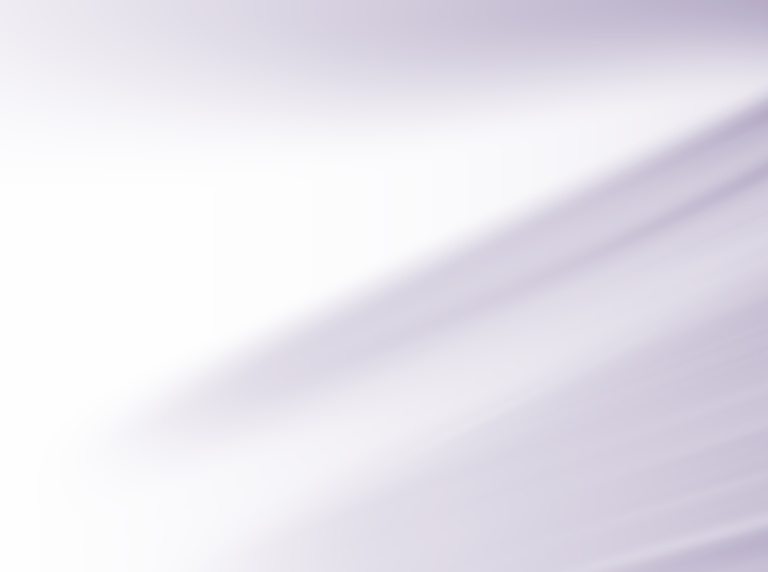
Give the GLSL for this background, as a Shadertoy shader.

```glsl
// Soft lavender light streaks fanning out to the right over a white background.

float hash(vec2 p) {
    vec3 q = fract(vec3(p.xyx) * 0.1031);
    q += dot(q, q.yzx + 33.33);
    return fract((q.x + q.y) * q.z);
}

float valueNoise(vec2 p) {
    vec2 cell = floor(p);
    vec2 f = fract(p);
    f = f * f * (3.0 - 2.0 * f);
    return mix(mix(hash(cell), hash(cell + vec2(1, 0)), f.x),
               mix(hash(cell + vec2(0, 1)), hash(cell + vec2(1, 1)), f.x), f.y);
}

// 1 below the edge, 0 above it
float below(float d, float width) {
    return 1.0 - smoothstep(-width, width, d);
}

float ridge(float d, float width) {
    return exp(-d * d / (width * width));
}

// Fine streaks: noise stretched along the fan
float streaks(float fan, float x) {
    float sum = 0.0;
    float weight = 0.5;
    float frequency = 22.0;
    for (int i = 0; i < 3; i++) {
        sum += weight * (valueNoise(vec2(fan * frequency, x * 2.0 + float(i) * 7.0)) - 0.5);
        frequency *= 2.1;
        weight *= 0.6;
    }
    return sum;
}

void mainImage(out vec4 fragColor, in vec2 fragCoord) {
    vec2 uv = fragCoord / iResolution.xy;
    float x = uv.x;
    float y = uv.y;
    float r = 1.0 - x;

    // Height at which the streak through this point meets the right side
    float fan = (y + 0.33 * r) / (1.0 - 0.43 * r);

    // Shaded cloud along the top
    float cloudEdge = 0.83 + 0.09 * smoothstep(0.4, 1.0, x);
    float cloudWidth = mix(0.19, 0.09, x);
    float shade = (0.2 + 0.75 * x) * smoothstep(cloudEdge - cloudWidth, cloudEdge + cloudWidth, y);

    // Haze on both sides of the main edge
    float edge = y - (0.18 + 0.655 * x);
    float under = below(edge, mix(0.065, 0.03, x));
    shade += mix(0.26 * x * x * x * below(y - 0.93, 0.1), 0.48 * pow(x, 1.5), under);

    // Main diagonal band with its dark crease
    float crease = y - (0.704 - 0.7 * r + 0.16 * r * r);
    float bandFade = smoothstep(-0.13, 0.03, crease);
    shade += under * bandFade * 0.32 * smoothstep(0.04, 0.4, x) * mix(1.0, 0.45, smoothstep(0.4, 1.0, x));
    shade += 0.28 * x * x * x * ridge(crease, 0.022);
    shade += 0.3 * pow(x, 5.0) * ridge(edge + 0.035, 0.03);

    // Lower band with a faint bright rim
    float rim = y - (0.52 - 0.74 * r + 0.1 * r * r);
    shade += 0.2 * smoothstep(0.15, 0.5, x) * below(rim, mix(0.05, 0.07, x));
    shade -= 0.04 * ridge(rim - 0.008, 0.009) * ridge(x - 0.65, 0.15);

    // Bright and dark rays in the lower right corner
    float corner = smoothstep(0.5, 1.0, x);
    shade += corner * (0.16 * ridge(fan - 0.05, 0.025) - 0.16 * ridge(fan - 0.092, 0.014));
    shade -= corner * 0.08 * ridge(fan - 0.17, 0.012);
    shade += 0.2 * x * x * under * streaks(fan, x);

    vec3 white = vec3(0.996, 0.996, 0.998);
    vec3 lavender = vec3(0.7, 0.66, 0.77);
    fragColor = vec4(mix(white, lavender, clamp(shade, 0.0, 1.1)), 1.0);
}
```
